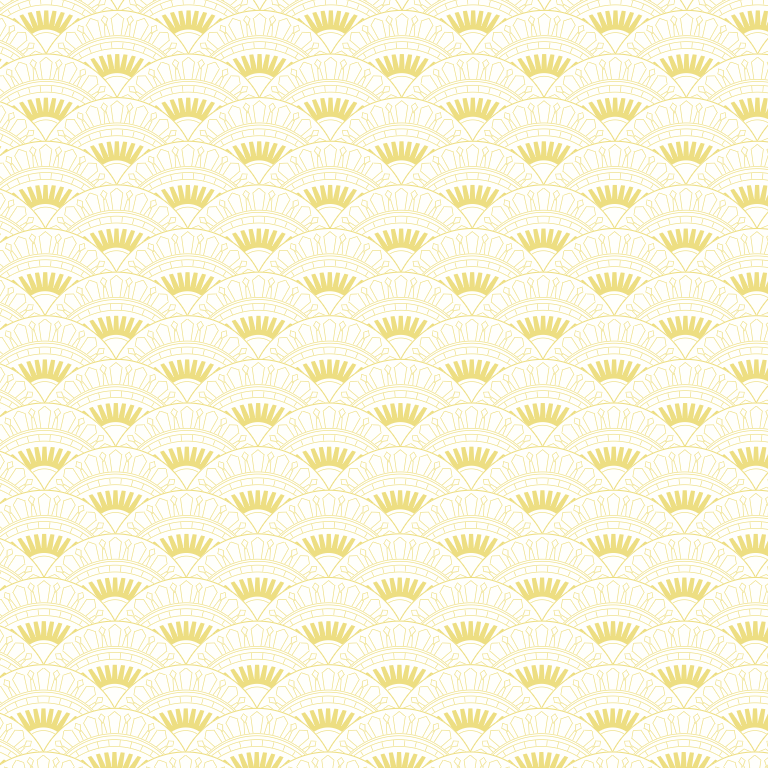
A three.js fragment shader for this pattern:

```glsl
varying vec2 vUv;

const vec3 PAPER = vec3(1.0, 1.0, 0.99);
const vec3 GOLD = vec3(0.93, 0.87, 0.51);

// Layout, in canvas units
const float PERIOD = 0.1853;
const float ROW = 0.0568;
const vec2 FIRST_APEX = vec2(0.0600, 0.9297);
const float SHEAR = 0.004;

// Scale parts, in units of PERIOD, measured down from the apex
const float STEP = ROW / PERIOD;
const float RADIUS = (STEP * STEP + 0.25) / (2.0 * STEP);
const float BAND_RADIUS = 0.50;
const float RIM_OUTER = 0.178;
const float RIM_INNER = 0.193;
const float BRICK_TOP = 0.220;
const float BRICK_BASE = 0.268;
const float BRICK_WIDTH = 0.082;
const float CROWN_TOP = 0.307;
const float DOME = 0.172;
const float DOME_LINE = 0.150;
const float TOOTH_ANGLE = 0.19;
const float SPEAR_ANGLE = 0.36;
const float OUTLINE = 0.0075;
const float FINE = 0.0047;

// Box-filtered coverage of the side where d is positive
float cover(float d, float px) {
  return clamp(d / px + 0.5, 0.0, 1.0);
}

float stroke(float d, float width, float px) {
  return cover(d + 0.5 * width, px) - cover(d - 0.5 * width, px);
}

// Signed distance to a band whose top lies at the given depth
float band(vec2 p, float depth) {
  return length(p + vec2(0.0, depth + BAND_RADIUS)) - BAND_RADIUS;
}

// Offset along the arc from the nearest of evenly spaced spokes
float spoke(float angle, float spacing) {
  return (fract(angle / spacing + 0.5) - 0.5) * spacing;
}

// Pointed arches alternating with kites on paired stems
float spears(vec2 p, float px) {
  vec2 q = p + vec2(0.0, RADIUS);
  float r = length(q);
  float depth = RADIUS - r;
  float angle = atan(q.x, q.y);

  float x = abs(spoke(angle, SPEAR_ANGLE)) * r;
  float head = (depth - 0.022) * 1.3;
  float shaft = 0.043 - (depth - 0.055) * 0.14;
  float slope = head < shaft ? 0.61 : 0.99;
  float ink = stroke((x - min(head, shaft)) * slope, FINE, px) * step(0.02, depth);

  float k = abs(spoke(angle + 0.5 * SPEAR_ANGLE, SPEAR_ANGLE)) * r;
  float kite = min((depth - 0.030) * 0.9, (0.096 - depth) * 0.55);
  ink = max(ink, stroke((k - kite) * 0.8, FINE, px) * step(-0.005, kite));
  float stem = k - 0.007 - (depth - 0.09) * 0.12;
  return max(ink, stroke(stem, FINE, px) * step(0.09, depth));
}

float bricks(vec2 p, float px) {
  float top = band(p, BRICK_TOP);
  float base = band(p, BRICK_BASE);
  float angle = atan(p.x, p.y + BRICK_TOP + BAND_RADIUS);
  float joint = spoke(angle * BAND_RADIUS + 0.5 * BRICK_WIDTH, BRICK_WIDTH);
  float ink = stroke(joint, FINE, px) * cover(-top, px) * cover(base, px);
  return max(ink, max(stroke(top, FINE, px), stroke(base, FINE, px)));
}

// Solid crown split by slits that narrow toward the dome
float crown(vec2 p, float px) {
  vec2 q = p + vec2(0.0, 2.0 * STEP);
  float r = length(q);
  float slit = abs(spoke(atan(q.x, q.y) + 0.5 * TOOTH_ANGLE, TOOTH_ANGLE)) * r;
  float gap = cover((r - 0.205) * 0.145 - slit, px) * step(0.205, r);
  float body = cover(-band(p, CROWN_TOP), px) * cover(r - DOME, px);
  return max(body * (1.0 - gap), stroke(r - DOME_LINE, FINE, px));
}

float scaleInk(vec2 p, float px) {
  float rim = band(p, RIM_OUTER);
  float ink = spears(p, px) * cover(rim, px);
  ink = max(ink, stroke(rim, FINE, px));
  ink = max(ink, stroke(band(p, RIM_INNER), FINE, px));
  return max(ink, max(bricks(p, px), crown(p, px)));
}

void main() {
  float px = fwidth(vUv.y) / PERIOD;
  vec2 uv = (vUv - FIRST_APEX) / PERIOD;
  uv.x -= SHEAR * uv.y;
  float nearestRow = ceil(uv.y / STEP);

  // Overlap the rows from back to front
  float ink = 0.0;
  for (int i = 1; i >= -1; i--) {
    float row = nearestRow + float(i);
    float x = fract(uv.x + 0.5 * mod(row, 2.0) + 0.5) - 0.5;
    vec2 p = vec2(x, uv.y - row * STEP);
    float edge = length(p + vec2(0.0, RADIUS)) - RADIUS;
    float inside = cover(-edge, px);
    ink = mix(ink, scaleInk(p, px), inside);
    ink = max(ink, stroke(edge, OUTLINE, px));
  }
  gl_FragColor = vec4(mix(PAPER, GOLD, ink), 1.0);
}
```
